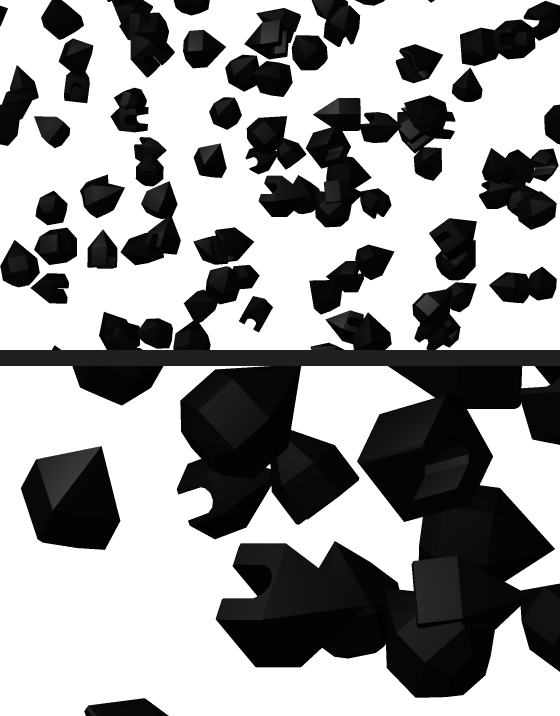
Top: the whole. Bottom: its middle third, enlarged.
Reproduce this pattern procedurally as a Shadertoy shader.

```glsl
// Glossy black crystals shaped like little houses, strewn over white.
// Each is a convex solid of cut planes (walls, roof, base) traced by a parallel
// ray; some have an arched doorway carved out. Grid cells scatter them.

const float PI = 3.14159;

// Integer hash: three values in 0..1 for a cell and a salt
vec3 random3(ivec2 cell, int salt) {
    uvec3 v = uvec3(ivec3(cell, salt) + 64) * 1664525u + 1013904223u;
    for (int i = 0; i < 2; i++) {
        v.x += v.y * v.z;
        v.y += v.z * v.x;
        v.z += v.x * v.y;
        v ^= v >> 16u;
    }
    return vec3(v & 65535u) / 65535.0;
}

// Cut the ray span by the half space dot(p, n) < h, noting the entry face
void cut(vec3 n, float h, vec3 o, vec3 r, inout vec2 span, inout vec3 face) {
    n /= length(n);
    float rate = dot(n, r), t = (h - dot(n, o)) / rate;
    if (rate > 0.0) span.y = min(span.y, t);
    else if (t > span.x) { span.x = t; face = n; }
}

// Carve an arched passage along y; the ray may reach an inner wall or pass through
void carveDoor(float backWall, vec3 o, vec3 r, inout vec2 span, inout vec3 face) {
    vec3 centre = vec3(0.0, 0.0, -0.5), entry = o + span.x * r - centre, wall = face;
    float leave = 1e3;
    for (int k = 0; k < 8; k++) {
        float a = float(k) * PI / 6.0;
        vec3 n = k < 7 ? vec3(cos(a), 0.0, sin(a)) : vec3(0.0, -1.0, 0.0);
        float h = k < 7 ? 0.36 : backWall;
        if (dot(entry, n) > h) return;
        float rate = dot(n, r), t = (h - dot(n, o - centre)) / rate;
        if (rate > 0.0 && t < leave) { leave = t; wall = -n; }
    }
    span.x = leave;
    face = wall;
}

// Hexagonal or square prism with a pointed roof and a bevelled base
bool traceCrystal(vec3 o, vec3 r, vec3 kind, out float t, out vec3 face) {
    vec2 span = vec2(-1e3, 1e3);
    face = vec3(0.0, 0.0, 1.0);
    int sides = kind.x < 0.45 ? 4 : 6;
    float apothem = sides == 4 ? 0.82 : 0.9;
    float eaves = mix(-0.1, 0.35, kind.y), bevel = kind.z < 0.5 ? 0.05 : 0.4;
    for (int k = 0; k < sides; k++) {
        float a = PI * (0.5 + 2.0 * float(k) / float(sides));
        vec3 side = vec3(cos(a), sin(a), 0.0);
        vec3 roof = side + vec3(0.0, 0.0, apothem / (1.5 - eaves));
        cut(side, apothem, o, r, span, face);
        cut(roof, 1.5 * roof.z / length(roof), o, r, span, face);
        cut(side - vec3(0.0, 0.0, 1.0), (apothem + 1.1 - bevel) * 0.707, o, r, span, face);
    }
    cut(vec3(0.0, 0.0, -1.0), 1.1, o, r, span, face);
    if (span.x >= span.y) return false;
    if (kind.z < 0.5) carveDoor(kind.z < 0.2 ? 0.25 : 9.0, o, r, span, face);
    t = span.x;
    return span.x < span.y;
}

// Black gloss: a faint diffuse part and a broad highlight that fades over a facet
float gloss(vec3 n, vec3 p, float shine) {
    vec3 toLight = normalize(vec3(-0.35, 0.4, 0.8));
    float diffuse = max(dot(n, toLight), 0.0);
    float glow = max(dot(normalize(n + 0.15 * p), toLight), 0.0);
    return 0.008 + 0.025 * diffuse + mix(0.04, 0.25, shine) * pow(glow, 11.0);
}

void mainImage(out vec4 fragColor, in vec2 fragCoord) {
    vec2 uv = fragCoord / iResolution.y;
    float aspect = iResolution.x / iResolution.y;
    ivec2 grid = ivec2(max(round(aspect * 6.9), 5.0), 8);
    vec2 cellSize = vec2(aspect, 1.0) / vec2(grid);
    ivec2 home = ivec2(floor(uv / cellSize));

    // Nine samples per pixel, each with its nearest depth and tone
    float depth[9], tone[9];
    for (int i = 0; i < 9; i++) { depth[i] = 1e3; tone[i] = 1.0; }

    for (int j = 0; j < 25; j++) {
        ivec2 cell = home + ivec2(j % 5, j / 5) - 2;
        ivec2 id = (cell + grid * 2) % grid;   // wraps around the canvas
        vec3 place = random3(id, 1);
        vec2 offset = uv - (vec2(cell) + 0.5 + 2.4 * (place.xy - 0.5)) * cellSize;
        vec3 look = random3(id, 4);
        float size = mix(0.036, 0.053, look.x);
        if (length(offset) > 1.65 * size) continue;

        // Tips point to the upper half, tilted to or from the viewer
        vec3 turn = random3(id, 2), kind = random3(id, 3);
        float lean = (turn.x - 0.5) * 3.5, tilt = (turn.y - 0.5) * 1.7, spin = turn.z * 2.0 * PI;
        vec3 axis = vec3(sin(lean) * cos(tilt), cos(lean) * cos(tilt), sin(tilt));
        vec3 u = vec3(cos(lean), -sin(lean), 0.0), v = cross(axis, u);
        mat3 frame = mat3(cos(spin) * u + sin(spin) * v, cos(spin) * v - sin(spin) * u, axis);
        vec3 ray = vec3(0.0, 0.0, -1.0) * frame;

        for (int i = 0; i < 9; i++) {
            vec2 shift = (vec2(i % 3, i / 3) - 1.0) / 3.0 / iResolution.y;
            vec3 start = vec3((offset + shift) / size, 0.0), face;
            float t;
            if (!traceCrystal(start * frame, ray, kind, t, face)) continue;
            float far = t * size + 0.12 * place.z;
            if (far > depth[i]) continue;
            depth[i] = far;
            tone[i] = gloss(frame * face, start - vec3(0.0, 0.0, t), look.y);
        }
    }

    float sum = 0.0;
    for (int i = 0; i < 9; i++) sum += tone[i];
    fragColor = vec4(vec3(sum / 9.0), 1.0);
}
```
